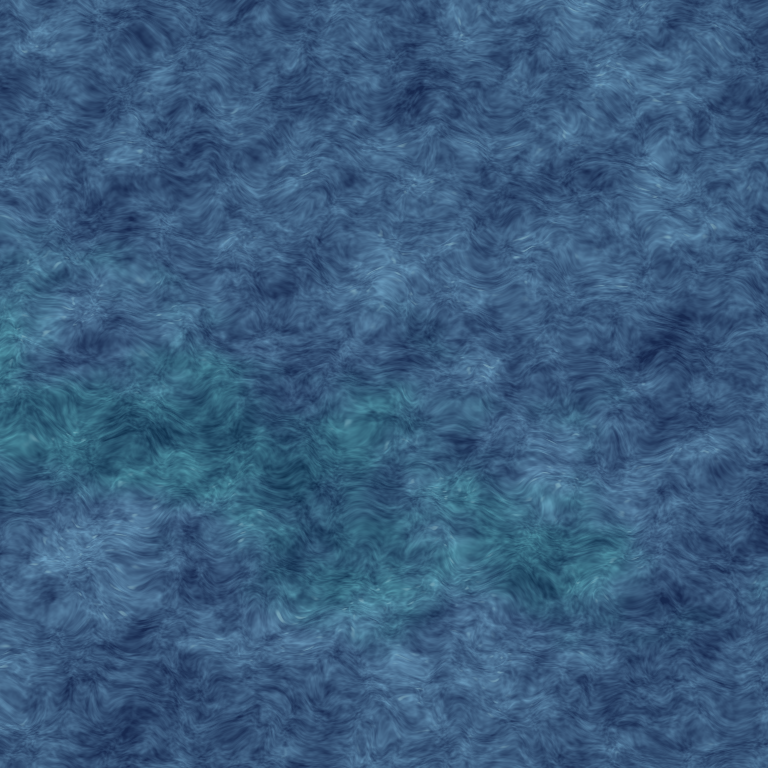
Give the GLSL for this texture, as a WebGL 1 fragment shader.

```glsl
precision highp float;
// Mottled blue painted surface with teal patches, fine strokes and pale flecks.
// Layers of gradient noise, from broad tilted clouds to small warped strokes,
// add up to one tone that picks a colour between navy and pale blue.

uniform vec2 u_resolution;

const vec3 NAVY = vec3(0.178, 0.282, 0.425);
const vec3 PALE_BLUE = vec3(0.340, 0.505, 0.640);
const vec3 TEAL_SHIFT = vec3(-0.042, 0.027, -0.020);
const vec3 FLECK_COLOR = vec3(0.56, 0.73, 0.78);

float hash(vec2 p) {
  vec3 q = fract(p.xyx * 0.1031);
  q += dot(q, q.yzx + 33.33);
  return fract((q.x + q.y) * q.z);
}

vec2 gradient(vec2 cell) {
  float angle = 6.2832 * hash(cell);
  return vec2(cos(angle), sin(angle));
}

mat2 rotation(float angle) {
  float c = cos(angle);
  float s = sin(angle);
  return mat2(c, -s, s, c);
}

// Gradient noise, roughly -0.7 to 0.7
float noise(vec2 p) {
  vec2 cell = floor(p);
  vec2 f = p - cell;
  vec2 w = f * f * f * (f * (f * 6.0 - 15.0) + 10.0);
  vec2 e = vec2(1.0, 0.0);
  float a = dot(gradient(cell), f);
  float b = dot(gradient(cell + e.xy), f - e.xy);
  float c = dot(gradient(cell + e.yx), f - e.yx);
  float d = dot(gradient(cell + e.xx), f - e.xx);
  return mix(mix(a, b, w.x), mix(c, d, w.x), w.y);
}

// Four octaves, each one turned to hide the lattice
float fbm(vec2 p) {
  float sum = 0.0;
  float amplitude = 0.5;
  for (int i = 0; i < 4; i++) {
    sum += amplitude * noise(p);
    p = rotation(0.35) * p * 2.03 + 17.3;
    amplitude *= 0.55;
  }
  return sum;
}

// Displaces a point so that strokes bend and curl
vec2 warp(vec2 p, float frequency, float amount) {
  vec2 q = p * frequency;
  return p + amount * vec2(noise(q + 41.7), noise(q + 83.1));
}

// Teal lies in a ragged band that sinks to the right and fades out
float tealMask(vec2 p) {
  float band = 0.11 - abs(p.y - 0.50 + 0.26 * p.x);
  float fade = 0.22 * smoothstep(0.68, 0.95, p.x);
  float ragged = 0.55 * fbm(p * vec2(3.5, 5.0) + 9.4);
  return smoothstep(-0.09, 0.15, band - fade + ragged);
}

// Short bright dashes, gathered where the clump value is high
float flecks(vec2 p, float clump) {
  float dash = noise(p * vec2(75.0, 150.0) + 5.2);
  return smoothstep(0.26, 0.58, dash) * smoothstep(0.06, 0.34, clump);
}

void main() {
  vec2 p = gl_FragCoord.xy / u_resolution.y;
  vec2 tilted = rotation(0.45) * p;
  vec2 curled = warp(warp(p, 13.0, 0.030), 34.0, 0.010);

  // Broad to fine layers
  float clouds = fbm(tilted * vec2(3.6, 6.0) + 2.6);
  float mottle = fbm(warp(tilted, 9.0, 0.03) * vec2(13.0, 21.0) + 31.0);
  float strokes = fbm(rotation(-0.18) * curled * vec2(38.0, 82.0));
  float grain = noise(curled * vec2(150.0, 255.0) + 7.7);
  float veins = 1.0 - smoothstep(0.0, 0.11, abs(noise(curled * vec2(30.0, 48.0) + 61.0)));

  float teal = tealMask(p);
  float clump = clouds + mottle + 0.04 * teal;
  float veinLight = veins * smoothstep(-0.05, 0.30, clump);

  float tone = 0.31 + 1.25 * clouds + 0.95 * mottle + 1.15 * strokes;
  tone += 0.38 * grain + 0.22 * veinLight + 0.06 * teal;

  // Colour
  vec3 color = mix(NAVY, PALE_BLUE, clamp(tone, -0.55, 1.5));
  color += TEAL_SHIFT * teal * (0.8 + 0.5 * clamp(tone, 0.0, 1.0));
  color = mix(color, FLECK_COLOR, 0.55 * flecks(curled, clump));
  gl_FragColor = vec4(color, 1.0);
}
```
